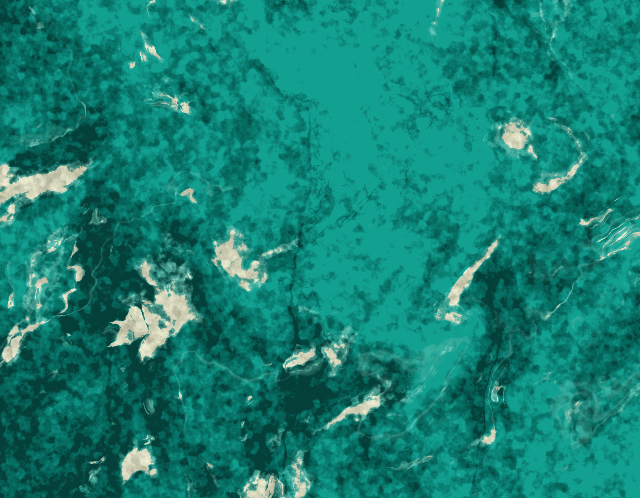
Give the GLSL for this texture, as a WebGL 1 fragment shader.

```glsl
precision highp float;
uniform vec2 u_resolution;

const vec3 DEEP = vec3(0.015, 0.25, 0.225);
const vec3 DARK = vec3(0.02, 0.40, 0.36);
const vec3 MID = vec3(0.04, 0.51, 0.46);
const vec3 BRIGHT = vec3(0.07, 0.63, 0.57);
const vec3 PALE = vec3(0.38, 0.71, 0.65);
const vec3 CREAM = vec3(0.80, 0.80, 0.70);

const float CELL_SHARPNESS = 6.0;
const float CLOUD_SPREAD = 0.135;   // standard deviation of the raw cloud sum
const float PATCH_SCALE = 3.2;
const float GRAIN_SCALE = 75.0;
const vec2 STREAK_SCALE = vec2(15.0, 4.5);
const vec2 CHIP_SCALE = vec2(4.5, 11.0);
const float CHIP_ANGLE = 0.9;
const float FLECK_SCALE = 24.0;
const float WARP_AMOUNT = 0.045;
const float SEAM_SPACING = 0.39;
const float SEAM_OFFSET = 0.21;
const float SEAM_WIDTH = 0.006;
const float CREAM_LEVEL = 1.85;
const float PALE_LEVEL = 1.3;

vec3 hash3(vec2 cell) {
  vec3 h = fract(cell.xyx * vec3(0.1031, 0.1030, 0.0973));
  h += dot(h, h.yxz + 33.33);
  return fract((h.xxy + h.yzz) * h.zyx);
}

mat2 turn(float angle) {
  float c = cos(angle), s = sin(angle);
  return mat2(c, -s, s, c);
}

// Cellular noise whose random cell values blend across their borders
float softCells(vec2 p) {
  vec2 cell = floor(p), local = p - cell;
  float total = 0.0, weight = 0.0;
  for (int y = -1; y <= 1; y++) {
    for (int x = -1; x <= 1; x++) {
      vec2 step2 = vec2(float(x), float(y));
      vec3 h = hash3(cell + step2);
      vec2 d = step2 + h.xy - local;
      float w = exp(-CELL_SHARPNESS * dot(d, d));
      total += w * h.z;
      weight += w;
    }
  }
  return total / weight;
}

// Fractal cells, scaled to zero mean and unit spread
float cloud(vec2 p) {
  float sum = 0.0, amp = 0.516;
  for (int i = 0; i < 5; i++) {
    sum += amp * softCells(p);
    p = turn(0.7) * p * 2.07 + 17.3;
    amp *= 0.5;
  }
  return (sum - 0.5) / CLOUD_SPREAD;
}

// Layered sines fold the stone into swirls
vec2 fold(vec2 p) {
  float amp = 0.05, freq = 5.0;
  for (int i = 0; i < 4; i++) {
    p += amp * sin(p.yx * freq + vec2(1.7, 4.1) * float(i + 1));
    amp *= 0.5;
    freq *= 1.9;
  }
  return p;
}

float ridge(float field, float width) {
  return 1.0 - smoothstep(0.0, width, abs(field));
}

vec3 stoneColor(float tone) {
  vec3 c = mix(DEEP, DARK, smoothstep(-1.9, -0.8, tone));
  c = mix(c, MID, clamp((tone + 0.8) / 0.8, 0.0, 1.0));
  return mix(c, BRIGHT, clamp(tone / 0.85, 0.0, 1.0));
}

void main() {
  vec2 uv = gl_FragCoord.xy / u_resolution;
  vec2 p = gl_FragCoord.xy / u_resolution.y;
  vec2 q = fold(p);
  q += WARP_AMOUNT * vec2(cloud(q * 3.0 + 5.0), cloud(q * 3.0 + 41.0));

  // Green body: broad patches, upright streaks and fine grain
  float patches = cloud(q * PATCH_SCALE + 11.0);
  float streaks = cloud(turn(0.15) * q * STREAK_SCALE + 63.0);
  float grain = cloud(p * GRAIN_SCALE);
  float region = cloud(q * 2.3 + 87.0);
  float tone = 0.7 * patches + 0.42 * streaks + 0.5 * grain;
  tone += 0.7 * (uv.x + uv.y - 1.0);

  // Dark upright seams and thin wandering cracks
  float bend = 0.35 * (q.x - p.x) + 0.006 * streaks;
  float across = (p.x + bend - SEAM_OFFSET) / SEAM_SPACING;
  float seamDistance = abs(fract(across + 0.5) - 0.5) * SEAM_SPACING;
  float seam = 1.0 - smoothstep(0.0, SEAM_WIDTH, seamDistance);
  seam *= smoothstep(-0.6, 0.5, cloud(p * 4.0 + 29.0));
  float shade = 1.0 - smoothstep(0.0, 0.07, seamDistance);
  float crack = ridge(patches - 0.3 * streaks, 0.07) * smoothstep(0.1, 1.0, -region);
  tone -= 1.3 * seam + 0.35 * shade + 0.9 * crack;
  vec3 color = stoneColor(tone);

  // Pale threads and clouded rims around the cream chips
  float vein = ridge(cloud(q * 2.6 + 120.0), 0.13);
  float thread = vein * smoothstep(0.0, 1.2, region + 0.3 * streaks);
  float chips = cloud(turn(CHIP_ANGLE) * q * CHIP_SCALE + 150.0);
  chips = 0.9 * chips + 0.35 * region + 0.12 * grain + 0.25 * vein;
  float flecks = cloud(turn(0.5) * q * FLECK_SCALE * vec2(0.7, 1.0) + 200.0);
  flecks = 0.9 * flecks + 0.4 * region + 0.5 * vein - 0.55;
  float mineral = max(chips, flecks);
  float pale = smoothstep(PALE_LEVEL, CREAM_LEVEL, mineral);
  color = mix(color, PALE + 0.04 * grain, clamp(0.75 * pale + 0.4 * thread, 0.0, 1.0));
  float cream = smoothstep(CREAM_LEVEL - 0.06, CREAM_LEVEL + 0.14, mineral);
  color = mix(color, CREAM + 0.05 * grain, cream);

  gl_FragColor = vec4(clamp(color, 0.0, 1.0), 1.0);
}
```
